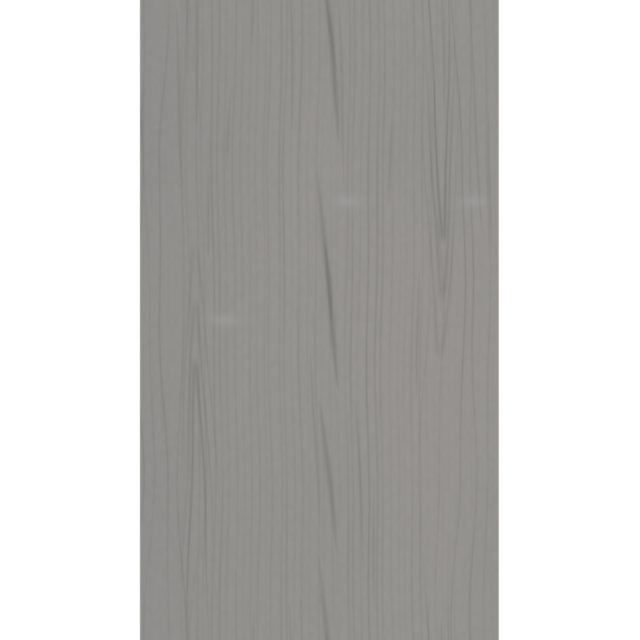
Reproduce this texture procedurally as a Shadertoy shader.

```glsl
const vec3 MARGIN = vec3(1.0);
const vec3 WOOD = vec3(0.588, 0.577, 0.563);
const vec3 SHADE = vec3(0.548, 0.547, 0.540);
const vec3 GRAIN = vec3(0.475, 0.468, 0.458);
const vec3 SHEEN = vec3(0.66, 0.66, 0.67);
const vec2 BOARD = vec2(0.2188, 0.7793);  // left and right side
const float FINE_LINES = 86.0;
const float WIDE_LINES = 40.0;
const float HEART_X = 0.514;
const int HEART_STREAKS = 5;
const int LOOSE_STREAKS = 16;
const float TAU = 6.2831853;

float hash(vec2 p) {
    vec3 q = fract(p.xyx * vec3(0.1031, 0.1030, 0.0973));
    q += dot(q, q.yzx + 33.33);
    return fract((q.x + q.y) * q.z);
}

// Value noise that repeats after a whole number of cells
float noise(vec2 p, vec2 period) {
    vec2 cell = floor(p), f = fract(p);
    f = f * f * (3.0 - 2.0 * f);
    vec2 a = mod(cell, period), b = mod(cell + 1.0, period);
    return mix(mix(hash(a), hash(vec2(b.x, a.y)), f.x),
               mix(hash(vec2(a.x, b.y)), hash(b), f.x), f.y);
}

float wrapDelta(float d) {
    return fract(d + 0.5) - 0.5;
}

float ridge(float d, float width) {
    return exp(-d * d / (width * width));
}

// Upright grain lines with uneven spacing and strength
float grainLines(vec2 p, float count, float width, float wobble) {
    float s = p.x * count, sum = 0.0;
    for (int i = -1; i <= 1; i++) {
        float id = mod(floor(s) + float(i), count);
        float bend = noise(vec2(id, p.y * 4.0), vec2(count, 4.0)) - 0.5;
        float center = 0.5 + 0.4 * (hash(vec2(id, 71.0)) - 0.5) + wobble * bend;
        float fade = noise(vec2(id + 200.0, p.y * 7.0), vec2(512.0, 7.0));
        float strength = mix(0.3, 1.0, hash(vec2(id, 13.0))) * mix(0.4, 1.0, fade);
        sum += strength * ridge(fract(s) - float(i) - center, width);
    }
    return sum;
}

// Slender leaning mark, tapered at both ends
float streak(vec2 p, vec2 center, float halfLength, float width, float lean) {
    float dy = wrapDelta(p.y - center.y);
    float taper = max(1.0 - dy * dy / (halfLength * halfLength), 0.0);
    float dx = p.x - center.x + lean * dy;
    return sqrt(taper) * ridge(dx, width * (0.3 + 0.7 * taper));
}

// Nested pointed arches; direction 1 opens upward, -1 downward
float arches(vec2 p, vec2 tip, float direction) {
    float sum = 0.0;
    for (int i = 0; i < 3; i++) {
        float level = float(i);
        float t = fract(direction * (p.y - tip.y) + 0.09 * level);
        float arm = (0.032 + 0.014 * level) * pow(t, 0.75);
        float dx = p.x - tip.x + 0.012 * direction * t;
        float width = 0.0017 + 0.0028 * exp(-t * 14.0);
        float fade = smoothstep(0.0, 0.03, t) * (1.0 - smoothstep(0.15, 0.55, t));
        sum += fade * ridge(abs(dx) - arm, width) / (1.0 + 0.5 * level);
    }
    return sum;
}

void mainImage(out vec4 fragColor, in vec2 fragCoord) {
    vec2 uv = fragCoord / iResolution.xy;
    float pixel = 1.0 / iResolution.x;
    float across = (uv.x - BOARD.x) / (BOARD.y - BOARD.x);

    // Slow sway shared by all the grain
    vec2 p = uv;
    p.x += 0.0025 * sin(TAU * uv.y + 9.0 * uv.x) + 0.0012 * sin(TAU * 3.0 * uv.y);

    // Fine straight grain in the middle, wide grain near both sides
    float sides = smoothstep(0.25, 0.40, abs(across - 0.47));
    float heart = ridge(p.x - HEART_X, 0.025);
    float grain = 0.40 * grainLines(p, FINE_LINES, 0.17, 0.25)
                * (1.0 - 0.8 * sides) * (1.0 - 0.65 * heart);
    grain += 0.42 * sides * grainLines(p, WIDE_LINES, 0.075, 0.9);

    // Dark flecks along the heart and thinner ones over the board
    for (int i = 0; i < HEART_STREAKS; i++) {
        float k = float(i), h = hash(vec2(k, 5.0));
        vec2 c = vec2(HEART_X + 0.014 * (h - 0.5), (k + 0.6 * h) / float(HEART_STREAKS));
        grain += mix(0.4, 0.7, h) * streak(p, c, 0.12, 0.0045, 0.10);
    }
    for (int i = 0; i < LOOSE_STREAKS; i++) {
        float k = float(i), h = hash(vec2(k, 41.0));
        vec2 c = vec2(mix(BOARD.x, BOARD.y, (k + h) / float(LOOSE_STREAKS)), hash(vec2(k, 57.0)));
        grain += 0.32 * streak(p, c, 0.06 + 0.1 * h, 0.0025, 0.08 * (h - 0.4));
    }
    grain += 0.55 * arches(p, vec2(0.690, 0.61), 1.0);
    grain += 0.50 * arches(p, vec2(0.304, 0.45), -1.0);

    // Broad uneven light and fine mottling
    float cloud = noise(uv * vec2(6.0, 4.0), vec2(6.0, 4.0));
    float mottle = noise(uv * vec2(160.0, 120.0), vec2(160.0, 120.0)) - 0.5;
    float dim = 0.42 * (1.0 - smoothstep(0.0, 0.45, across))
              + 0.35 * cloud + 0.12 * cos(TAU * uv.y);
    vec3 wood = mix(WOOD, SHADE, clamp(dim, 0.0, 1.0)) + 0.010 * mottle;
    wood = mix(wood, GRAIN, min(grain, 0.85));

    // Three faint reflections
    for (int i = 0; i < 3; i++) {
        float k = float(i);
        vec2 c = vec2(0.35 + 0.195 * k, k < 0.5 ? 0.50 : 0.685);
        vec2 d = vec2(uv.x - c.x, wrapDelta(uv.y - c.y)) / vec2(0.022, 0.009);
        wood = mix(wood, SHEEN, 0.35 * exp(-dot(d, d)));
    }

    float inside = smoothstep(-pixel, pixel, uv.x - BOARD.x)
                 * smoothstep(-pixel, pixel, BOARD.y - uv.x);
    fragColor = vec4(mix(MARGIN, wood, inside), 1.0);
}
```
